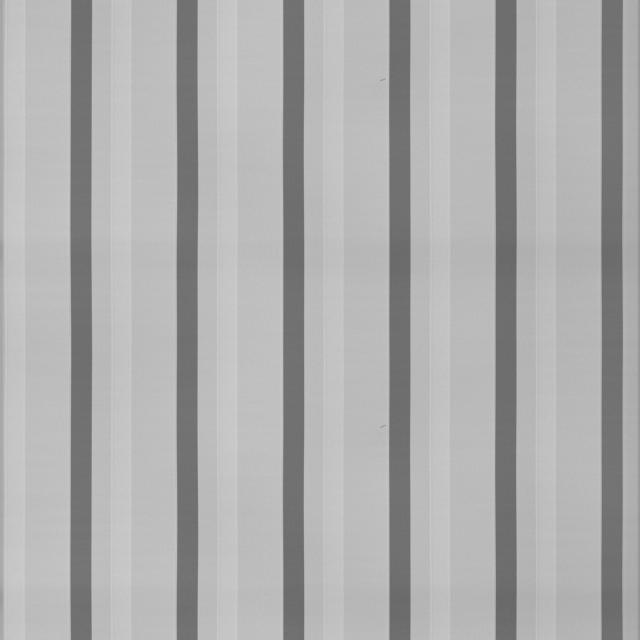
Reproduce this texture procedurally as a WebGL 2 fragment shader.

```glsl
#version 300 es
precision highp float;
// Ribbed sheet metal: six vertical ribs, each a dark shadowed side, a flat
// and a lit ridge with a fine bright lip. Soft gradient noise adds tonal
// drift and grain; the wear repeats up the sheet at its own spacing.
uniform vec2 u_resolution;
out vec4 fragColor;

const float PITCH = 0.1659;         // distance between ribs
const float FIRST_SHADOW = 0.1107;  // left side of the first dark band
const float SHADOW_WIDTH = 0.0326;
const float RIDGE_START = 0.0630;   // measured from the dark band's left side
const float RIDGE_WIDTH = 0.0315;
const float WEAR_PITCH = 0.5417;    // vertical spacing of the wear
const float STAIN_Y = 0.608;
const vec2 SCRATCH = vec2(0.598, 0.874);

const float FLAT_TONE = 0.742;
const float VALLEY_TONE = 0.732;
const float RIDGE_TONE = 0.768;
const float SHADOW_TONE = 0.440;
const float RIGHT_FADE = 0.024;

float hash(vec2 p) {
    vec3 q = fract(vec3(p.xyx) * 0.1031);
    q += dot(q, q.yzx + 33.33);
    return fract((q.x + q.y) * q.z);
}

float cornerSlope(vec2 cell, vec2 offset, float rows) {
    float angle = 6.2832 * hash(vec2(cell.x, mod(cell.y, rows)) + 17.0);
    return dot(vec2(cos(angle), sin(angle)), offset);
}

// Gradient noise that wraps after the given number of rows.
float gradientNoise(vec2 p, float rows) {
    vec2 i = floor(p), f = p - i;
    vec2 w = f * f * f * (f * (f * 6.0 - 15.0) + 10.0);
    vec2 e = vec2(0.0, 1.0);
    return mix(
        mix(cornerSlope(i, f, rows), cornerSlope(i + e.yx, f - e.yx, rows), w.x),
        mix(cornerSlope(i + e, f - e, rows), cornerSlope(i + 1.0, f - 1.0, rows), w.x), w.y);
}

// Smooth-edged strip from start to start + width.
float strip(float x, float start, float width, float soft) {
    return smoothstep(start - soft, start + soft, x)
         - smoothstep(start + width - soft, start + width + soft, x);
}

float bump(float x, float width) {
    return exp(-x * x / (width * width));
}

float segmentDistance(vec2 p, vec2 a, vec2 b) {
    vec2 d = b - a;
    return length(p - a - d * clamp(dot(p - a, d) / dot(d, d), 0.0, 1.0));
}

void main() {
    vec2 uv = gl_FragCoord.xy / u_resolution;
    float soft = max(0.0013, 0.75 / u_resolution.x);
    float wearY = uv.y / WEAR_PITCH;

    // Rib profile, with very slightly uneven sides
    float wobble = 0.0012 * gradientNoise(vec2(uv.x * 5.0, wearY * 3.0), 3.0);
    float ribX = uv.x - FIRST_SHADOW + wobble;
    float rib = floor((ribX + soft * 2.0) / PITCH);
    float x = ribX - rib * PITCH;
    float ridgeEnd = RIDGE_START + RIDGE_WIDTH;
    float acrossRidge = clamp((x - RIDGE_START) / RIDGE_WIDTH, 0.0, 1.0);
    float acrossFlat = clamp((x - ridgeEnd) / (PITCH - ridgeEnd), 0.0, 1.0);

    float tone = mix(VALLEY_TONE, FLAT_TONE + 0.010 * (acrossFlat - 0.5),
                     smoothstep(ridgeEnd - soft, ridgeEnd + soft, x));
    float ridge = strip(x, RIDGE_START, RIDGE_WIDTH, soft);
    tone = mix(tone, RIDGE_TONE + 0.012 * (acrossRidge - 0.5), ridge);
    tone += 0.020 * bump(x - RIDGE_START - 0.0010, 0.0013);
    tone -= 0.014 * bump(x - RIDGE_START - 0.0036, 0.0012);
    tone += 0.010 * bump(x - ridgeEnd + 0.0015, 0.0014);
    tone += 0.012 * bump(x - PITCH + 0.0030, 0.0020);

    // Light falls off to the right; the tone varies from rib to rib
    tone -= RIGHT_FADE * smoothstep(0.35, 1.0, uv.x);
    tone += 0.008 * (hash(vec2(rib + 9.0, 4.0)) - 0.5);

    // Dark side of each rib
    float shadow = strip(x, 0.0, SHADOW_WIDTH, soft);
    tone = mix(tone, SHADOW_TONE + 0.012 * (hash(vec2(rib + 3.0, 8.0)) - 0.5), shadow);

    // Cloudy drift, faint horizontal streaks and fine grain
    tone += 0.022 * gradientNoise(vec2(uv.x * 4.0, wearY * 3.0), 3.0);
    tone += 0.007 * gradientNoise(vec2(uv.x * 9.0, wearY * 45.0), 45.0);
    tone += 0.012 * gradientNoise(vec2(uv.x * 230.0, wearY * 125.0), 125.0);

    // Stained belt and small scratch, repeated up the sheet
    float stainY = (fract((uv.y - STAIN_Y) / WEAR_PITCH + 0.5) - 0.5) * WEAR_PITCH;
    tone -= 0.013 * smoothstep(-0.07, -0.01, stainY) * (1.0 - smoothstep(0.0, 0.03, stainY));
    float scratchY = (fract((uv.y - SCRATCH.y) / WEAR_PITCH + 0.5) - 0.5) * WEAR_PITCH;
    vec2 s = vec2(uv.x - SCRATCH.x, scratchY);
    float scratch = segmentDistance(s, vec2(-0.003, 0.0), vec2(0.004, 0.003));
    tone -= 0.13 * (1.0 - smoothstep(0.0, 0.0018, scratch));
    tone -= 0.008 * bump(length(s + vec2(0.006, 0.014)), 0.016) * (1.0 - shadow);

    // Worn outer sides of the sheet
    float rightLip = smoothstep(0.972 - soft, 0.972 + soft, uv.x);
    tone -= 0.025 * rightLip + 0.09 * bump(uv.x - 0.999, 0.0025);
    tone -= 0.10 * bump(uv.x - 0.002, 0.0035) * (0.8 + 0.5 * bump(stainY, 0.02));
    tone += 0.015 * bump(uv.x - 0.977, 0.002);

    fragColor = vec4(vec3(clamp(tone, 0.0, 1.0)), 1.0);
}
```
